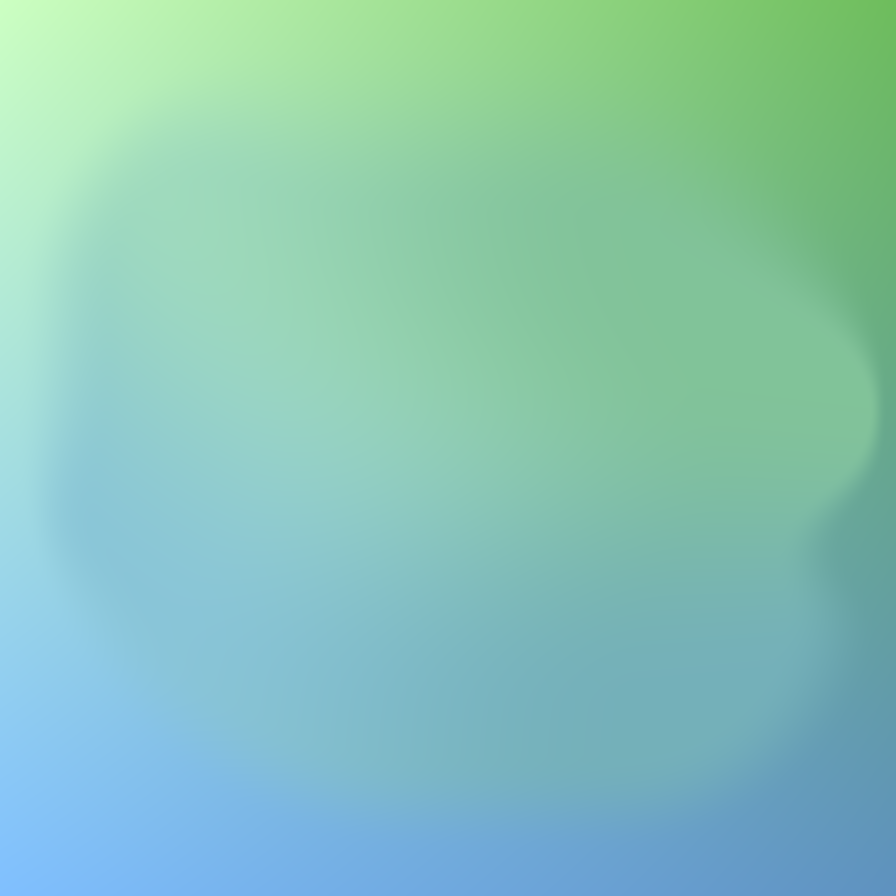
A three.js fragment shader for this background:

```glsl
// A soft four-colour gradient seen through a blurred, rounded glass pane.
// The pane bends the gradient's coordinates around two curved seams,
// and its edge fades with a softness that varies along the outline.

varying vec2 vUv;

const vec3 PALE_LIME  = vec3(0.80, 1.00, 0.76);
const vec3 LEAF_GREEN = vec3(0.43, 0.74, 0.36);
const vec3 SKY_BLUE   = vec3(0.50, 0.75, 1.00);
const vec3 STEEL_BLUE = vec3(0.37, 0.57, 0.75);

// Blend of the four corner colours
vec3 cornerGradient(vec2 p) {
  vec3 bottom = mix(SKY_BLUE, STEEL_BLUE, p.x);
  vec3 top = mix(PALE_LIME, LEAF_GREEN, p.x);
  return mix(bottom, top, p.y);
}

// Gaussian bump of an offset, with the given spread
float bump(float offset, float spread) {
  float t = offset / spread;
  return exp(-t * t);
}

// Soft step centred on a seam
float softSeam(float value, float seam, float halfWidth) {
  return smoothstep(seam - halfWidth, seam + halfWidth, value);
}

// Signed distance to a box with a rounded corner
float roundedBox(vec2 p, vec2 halfSize, float radius) {
  vec2 q = abs(p) - halfSize + radius;
  return min(max(q.x, q.y), 0.0) + length(max(q, 0.0)) - radius;
}

// Corner radius for the quadrant that holds p
float cornerRadius(vec2 p) {
  float upper = p.x < 0.0 ? 0.28 : 0.40;
  float lower = p.x < 0.0 ? 0.45 : 0.30;
  return p.y < 0.0 ? lower : upper;
}

// Gradient coordinates, bent towards the middle by the pane
vec2 bendCoordinates(vec2 p) {
  float rowSeam = 0.40 + 0.34 * pow(max(1.0 - p.x, 0.0), 4.0);
  float columnSeam = 0.42 + 0.12 * bump(p.y - 0.48, 0.16);
  float row = softSeam(p.y, rowSeam, mix(0.28, 0.15, p.x));
  float column = softSeam(p.x, columnSeam, 0.28);
  return vec2(mix(0.27, 0.67, column), mix(0.31, 0.68, row));
}

// Edge softness: wide along the top, crisp at two points on the sides
float edgeSoftness(vec2 p) {
  float topFade = smoothstep(0.55, 0.95, p.y) * smoothstep(0.12, 0.42, p.x);
  float softness = 0.11 + 0.16 * topFade;
  softness *= 1.0 - 0.82 * bump(length(p - vec2(0.98, 0.54)), 0.15);
  softness *= 1.0 - 0.50 * bump(length(p - vec2(0.02, 0.40)), 0.11);
  return softness;
}

// Coverage of the pane, with a shallow notch in its right side
float paneMask(vec2 p) {
  vec2 centred = p - vec2(0.505, 0.50);
  float edge = roundedBox(centred, vec2(0.485, 0.45), cornerRadius(centred));
  edge += 0.05 * bump(p.y - 0.39, 0.065) * smoothstep(0.75, 0.95, p.x);
  return smoothstep(0.0, edgeSoftness(p), -edge);
}

void main() {
  vec3 backdrop = cornerGradient(vUv);
  vec3 pane = cornerGradient(bendCoordinates(vUv));
  gl_FragColor = vec4(mix(backdrop, pane, paneMask(vUv)), 1.0);
}
```
